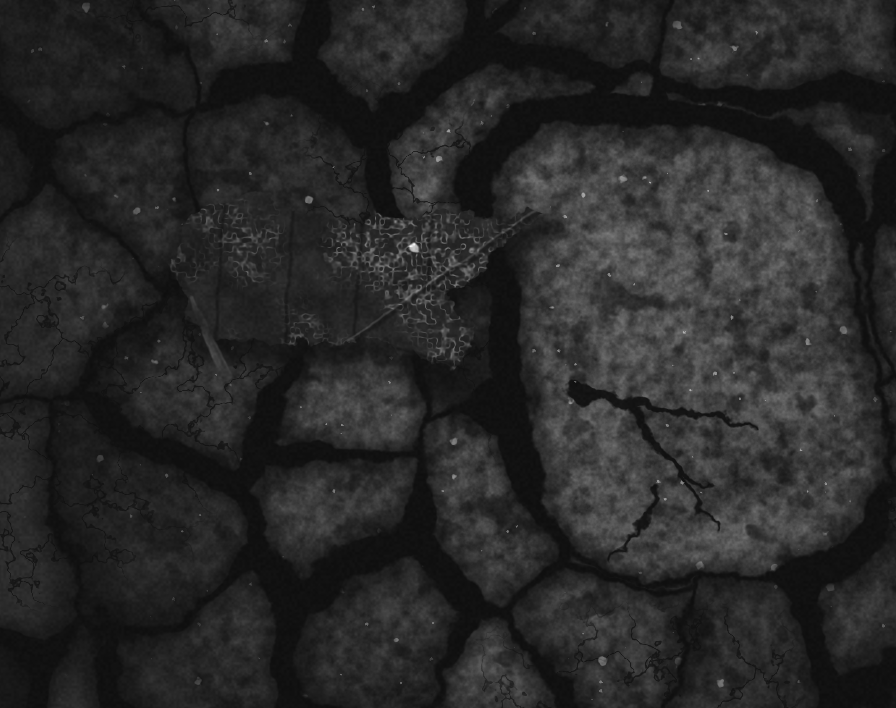
Give the GLSL for this texture, as a Shadertoy shader.

```glsl
// Dark cracked rock plates with a crumpled dead leaf lying on them.
// Warped Voronoi cells and one large rounded slab form the plates; tapered
// capsules form leaf lobes and cracks; value noise adds mottling and grain.

float hash(vec2 p) {
    vec3 h = fract(vec3(p.xyx) * 0.1031);
    h += dot(h, h.yzx + 33.33);
    return fract((h.x + h.y) * h.z);
}

vec2 hash2(vec2 p) {
    return vec2(hash(p), hash(p + 57.3));
}

float noise(vec2 p) {
    vec2 i = floor(p), f = fract(p);
    f = f * f * (3.0 - 2.0 * f);
    return mix(mix(hash(i), hash(i + vec2(1, 0)), f.x),
               mix(hash(i + vec2(0, 1)), hash(i + vec2(1, 1)), f.x), f.y);
}

float fbm(vec2 p) {
    float sum = 0.0, amp = 0.533;
    for (int i = 0; i < 4; i++) {
        sum += amp * noise(p);
        p = mat2(1.6, 1.2, -1.2, 1.6) * p + 7.1;
        amp *= 0.5;
    }
    return sum;
}

vec2 warp(vec2 p, float freq) {
    return vec2(fbm(p * freq), fbm(p * freq + 31.7)) - 0.5;
}

// x: distance to the nearest cell border, yz: cell id
vec3 voronoi(vec2 p) {
    vec2 base = floor(p), f = fract(p), nearCell = vec2(0), nearVec = vec2(0);
    float best = 9.0;
    for (int k = 0; k < 9; k++) {
        vec2 g = vec2(k % 3 - 1, k / 3 - 1);
        vec2 r = g + hash2(base + g) * 0.95 - f;
        if (dot(r, r) < best) { best = dot(r, r); nearVec = r; nearCell = g; }
    }
    float edge = 9.0;
    for (int k = 0; k < 25; k++) {
        vec2 g = nearCell + vec2(k % 5 - 2, k / 5 - 2);
        vec2 r = g + hash2(base + g) * 0.95 - f, d = r - nearVec;
        if (dot(d, d) > 1e-5) edge = min(edge, dot(0.5 * (r + nearVec), normalize(d)));
    }
    return vec3(edge, base + nearCell);
}

// Capsule whose radius runs from ra to rb
float taper(vec2 p, vec2 a, vec2 b, float ra, float rb) {
    vec2 d = b - a;
    float t = clamp(dot(p - a, d) / dot(d, d), 0.0, 1.0);
    return length(p - a - d * t) - mix(ra, rb, t);
}

float slabDistance(vec2 p) {
    vec2 q = p - vec2(0.973, 0.513);
    q.x += 0.2 * q.y;
    q = abs(q) - vec2(0.105, 0.18);
    return length(max(q, 0.0)) + min(max(q.x, q.y), 0.0) - 0.145;
}

float leafDistance(vec2 p) {
    float left = taper(p, vec2(0.345, 0.62), vec2(0.47, 0.60), 0.10, 0.085);
    float right = taper(p, vec2(0.56, 0.62), vec2(0.76, 0.70), 0.085, 0.002);
    float low = taper(p, vec2(0.57, 0.57), vec2(0.63, 0.52), 0.065, 0.04);
    return min(left, min(right, low));
}

float slabCracks(vec2 p) {
    float d = taper(p, vec2(0.81, 0.447), vec2(1.07, 0.40), 0.008, 0.001);
    d = min(d, taper(p, vec2(0.89, 0.43), vec2(1.01, 0.25), 0.006, 0.001));
    d = min(d, taper(p, vec2(0.96, 0.33), vec2(1.01, 0.31), 0.003, 0.001));
    return min(d, taper(p, vec2(0.932, 0.307), vec2(0.866, 0.208), 0.003, 0.001));
}

float leafTone(vec2 p) {
    vec2 q = mat2(0.82, -0.57, 0.57, 0.82) * (p - vec2(0.45, 0.49));
    float midrib = abs(q.y);
    float side = abs(fract((q.x - midrib * 0.8) * 8.0) - 0.5) / 8.0;
    float crinkle = 1.0 - abs(2.0 * noise(p * 150.0) - 1.0);
    float glint = smoothstep(0.5, 1.0, crinkle) * smoothstep(0.3, 0.75, fbm(p * 14.0 + 3.0));
    float tone = 0.025 + 0.09 * fbm(p * 35.0) + 0.32 * glint * noise(p * 240.0);
    tone *= mix(0.5, 1.0, smoothstep(0.0, 0.006, min(side, abs(q.y + 0.005))));
    return tone + 0.09 * smoothstep(0.003, 0.0, midrib);
}

float specks(vec2 p, float freq, float density) {
    vec2 cell = floor(p * freq), f = fract(p * freq);
    float r = 0.08 + 0.2 * hash(cell + 9.0);
    float d = length(f - 0.3 - 0.4 * hash2(cell)) + 0.2 * (noise(p * freq * 6.0) - 0.5);
    return step(1.0 - density, hash(cell + 4.0)) * smoothstep(r, r - 0.12, d);
}

void mainImage(out vec4 fragColor, in vec2 fragCoord) {
    vec2 p = fragCoord / iResolution.y;
    p.x += 0.5 * (1.267 - iResolution.x / iResolution.y);
    vec2 jag = warp(p, 38.0) * 0.022;
    vec2 w = p + warp(p, 5.0) * 0.13 + jag;

    // Plates and the gaps between them
    vec3 cell = voronoi(w * vec2(4.7, 4.0) + 2.3);
    float slab = slabDistance(p + warp(p, 5.0) * 0.07 + jag);
    float onSlab = smoothstep(0.003, -0.003, slab);
    float edge = min(cell.x / 4.4, abs(slab));
    if (slab < 0.0) edge = -slab;
    vec2 hollow = (p - vec2(0.77, 0.41)) / vec2(0.07, 0.14);
    float gap = 0.001 + 0.019 * smoothstep(0.3, 0.75, noise(p * 5.0 + 8.0));
    gap += 0.035 * exp(-dot(hollow, hollow)) * (1.0 - onSlab);
    float plate = smoothstep(gap, gap + 0.007, edge);
    plate *= mix(0.4, 1.0, smoothstep(gap, gap + 0.045, edge));

    // Stone surface: mottling, grain and fine cracks
    float focus = smoothstep(0.0, 0.4, p.x + 0.3 * p.y);
    float tone = mix(0.085 + 0.095 * hash(cell.yz + 3.0), 0.185, onSlab);
    tone *= 1.0 + 1.1 * (fbm(p * 9.0) - 0.5) + focus * 1.5 * (fbm(p * 75.0) - 0.5);
    tone *= 1.0 - 0.5 * focus * smoothstep(0.58, 0.75, fbm(p * 28.0 + 5.0));
    float hairline = voronoi(w * 10.0 + jag * 25.0).x / 10.0;
    float veined = smoothstep(0.5, 0.65, noise(p * 4.0 + 17.0)) * (1.0 - onSlab);
    tone *= 1.0 - 0.75 * veined * smoothstep(0.0035, 0.0005, hairline);
    tone *= mix(0.06, 1.0, smoothstep(-0.001, 0.004, slabCracks(p + jag * 1.6)));
    tone *= plate;
    tone += 0.28 * plate * focus * (specks(p, 38.0, 0.05) + specks(p + 0.37, 85.0, 0.025));

    // Leaf with its shadow and stalk
    float leaf = leafDistance(p + jag * 1.8);
    float shadow = leafDistance(p + vec2(-0.005, 0.025) + jag);
    tone *= mix(0.25, 1.0, smoothstep(-0.01, 0.04, shadow));
    tone = mix(tone, leafTone(p + jag * 0.3), smoothstep(0.002, -0.002, leaf));
    float stalk = taper(p + jag * 0.3, vec2(0.27, 0.58), vec2(0.32, 0.47), 0.003, 0.008);
    float fibre = 0.06 + 0.2 * noise(vec2(p.x * 220.0 + p.y * 100.0, p.y * 20.0));
    tone = mix(tone, fibre, smoothstep(0.002, -0.002, stalk));
    float pebble = length(p - vec2(0.587, 0.648) + jag * 0.5);
    tone += 0.5 * smoothstep(0.009, 0.005, pebble);

    // Falling light and film grain
    float light = mix(1.12, 0.42, smoothstep(0.25, 0.95, length((p - vec2(0.8, 0.53)) * vec2(0.9, 1.0))));
    float grey = 0.065 + tone * light;
    grey += (noise(p * 270.0) - 0.5) * (0.02 + 0.2 * tone * light);
    fragColor = vec4(vec3(clamp(grey, 0.0, 1.0)), 1.0);
}
```
